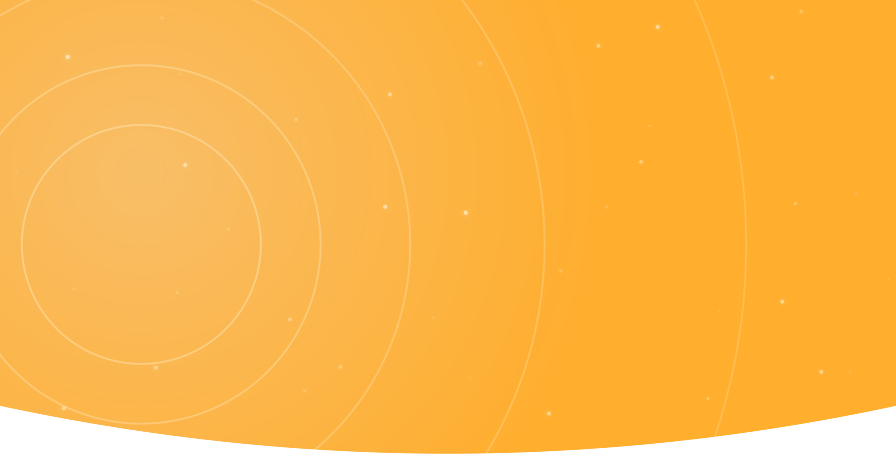
Give the GLSL for this background, as a WebGL 1 fragment shader.

```glsl
precision highp float;
// Warm orange banner: soft glow, concentric orbit rings, tiny stars and a curved white base.

uniform vec2 u_resolution;

const vec3 ORANGE = vec3(1.0, 0.682, 0.18);
const vec3 GLOW = vec3(0.973, 0.745, 0.405);
const vec3 CREAM = vec3(1.0, 0.94, 0.80);
const vec3 WHITE = vec3(1.0);

const vec2 GLOW_CENTER = vec2(0.31, 0.62);
const vec2 RING_CENTER = vec2(0.310, 0.464);
const float GLOW_RADIUS = 1.03;
const float FIRST_RADIUS = 0.262;
const float RING_GROWTH = 1.5;
const float STAR_CELL = 0.23;

// Sine-free hash giving three values in 0..1
vec3 hash3(vec2 cell) {
  vec3 q = fract(cell.xyx * vec3(0.1031, 0.1030, 0.0973));
  q += dot(q, q.yxz + 33.33);
  return fract((q.xxy + q.yzz) * q.zyx);
}

// Antialiased coverage of a shape whose inside is negative
float coverage(float dist, float pixel) {
  return 1.0 - smoothstep(-0.5 * pixel, 0.5 * pixel, dist);
}

// Rings growing geometrically and fading outward
float ringLight(vec2 p, vec2 center, float pixel) {
  float light = 0.0;
  float radius = FIRST_RADIUS;
  float strength = 0.40;
  float d = length(p - center);
  for (int i = 0; i < 5; i++) {
    float edge = abs(d - radius) - 0.0018;
    light += strength * (1.0 - smoothstep(-0.6 * pixel, 0.8 * pixel, edge));
    radius *= RING_GROWTH;
    strength *= 0.86;
  }
  return light;
}

// One randomly placed star per grid cell, kept clear of the cell edges
float starLight(vec2 p, float cellSize, vec2 seed, float pixel) {
  vec2 cell = floor(p / cellSize);
  vec3 rnd = hash3(cell + seed);
  vec2 center = (cell + mix(vec2(0.08), vec2(0.92), rnd.xy)) * cellSize;
  float brightness = rnd.z * rnd.z;
  float radius = mix(0.0015, 0.0042, rnd.z);
  float d = length(p - center);
  float core = 1.0 - smoothstep(radius - 0.5 * pixel, radius + 0.7 * pixel, d);
  float halo = 0.25 * exp(-d * d / (4.0 * radius * radius));
  return mix(0.15, 0.8, brightness) * min(core + halo, 1.0);
}

// Height of the shallow bowl that cuts off the bottom
float bowlHeight(float across) {
  float side = 2.0 * across - 1.0;
  return 0.005 + 0.105 * side * side;
}

void main() {
  vec2 p = gl_FragCoord.xy / u_resolution.y;
  float across = gl_FragCoord.x / u_resolution.x;
  float pixel = 1.0 / u_resolution.y;

  // Background glow
  float glow = clamp(1.0 - length(p - GLOW_CENTER) / GLOW_RADIUS, 0.0, 1.0);
  vec3 color = mix(ORANGE, GLOW, glow);

  // Rings and stars
  color = mix(color, CREAM, ringLight(p, RING_CENTER, pixel));
  color = mix(color, CREAM, starLight(p, STAR_CELL, vec2(17.0, 43.0), pixel));

  // White base
  color = mix(color, WHITE, coverage(p.y - bowlHeight(across), pixel));

  gl_FragColor = vec4(color, 1.0);
}
```
